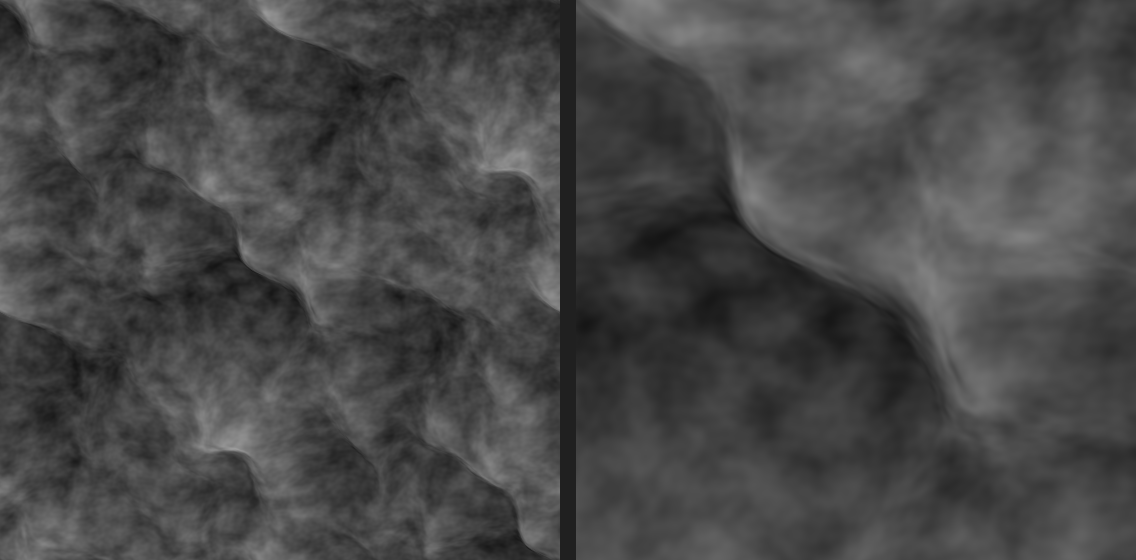
Left, the full canvas; right, a detail of the centre.
This texture is drawn by a WebGL 2 fragment shader. Its source:

```glsl
#version 300 es
precision highp float; precision highp int;
// Seamless grey rock-like relief: diagonal cloudy folds with sharp creases and fine wrinkles.
uniform vec2 u_resolution;
out vec4 fragColor;

// Unit gradient at a lattice cell, wrapped to a whole number of cells.
vec2 latticeGradient(vec2 cell, vec2 cells, uint seed) {
  uvec2 id = uvec2(mod(cell + 0.5, cells));
  uint h = id.x * 1597u + id.y * 51749u + seed * 7919u;
  h = (h ^ (h >> 16)) * 73244475u;
  h = (h ^ (h >> 15)) * 73244475u;
  h ^= h >> 16;
  float angle = float(h & 65535u) / 65536.0 * 6.28319;
  return vec2(cos(angle), sin(angle));
}

float gradientNoise(vec2 uv, vec2 cells, uint seed) {
  vec2 p = uv * cells;
  vec2 cell = floor(p), f = p - cell;
  vec2 s = f * f * f * (f * (f * 6.0 - 15.0) + 10.0);
  vec2 e = vec2(1.0, 0.0);
  float a = dot(latticeGradient(cell, cells, seed), f);
  float b = dot(latticeGradient(cell + e.xy, cells, seed), f - e.xy);
  float c = dot(latticeGradient(cell + e.yx, cells, seed), f - e.yx);
  float d = dot(latticeGradient(cell + e.xx, cells, seed), f - e.xx);
  return mix(mix(a, b, s.x), mix(c, d, s.x), s.y);
}

float fractalNoise(vec2 uv, vec2 cells, int octaves, uint seed) {
  float sum = 0.0, weight = 1.0;
  for (int i = 0; i < octaves; i++) {
    sum += weight * gradientNoise(uv, cells, seed + uint(i));
    weight *= 0.6;
    cells *= 2.0;
  }
  return sum;
}

// Broad masses on diagonal axes, stretched from upper left to lower right.
// Whole-tile steps stay whole steps along both diagonals.
float diagonalNoise(vec2 uv, int octaves, uint seed) {
  return fractalNoise(vec2(uv.x + uv.y, uv.x - uv.y), vec2(4.0, 3.0), octaves, seed);
}

// Bright masses slide down and left over dark ones; the damped
// iteration steepens their leading edges into creases.
vec2 foldOffset(vec2 uv) {
  vec2 offset = vec2(0.0);
  for (int i = 0; i < 6; i++) {
    float height = diagonalNoise(uv + offset, 2, 3u);
    float drift = diagonalNoise(uv + offset, 2, 41u);
    vec2 target = vec2(0.07, 0.07) * height + vec2(-0.035, 0.035) * drift;
    offset = mix(offset, target, 0.6);
  }
  return offset;
}

void main() {
  vec2 uv = gl_FragCoord.xy / u_resolution;
  vec2 fold = foldOffset(uv);

  // Broad masses follow the folds fully, wrinkles only in part.
  float masses = diagonalNoise(uv + fold, 4, 3u);
  float wrinkles = fractalNoise(uv + fold * 0.4, vec2(28.0, 34.0), 3, 83u);

  float grey = 0.277 + 0.27 * masses + 0.1 * masses * masses + 0.09 * wrinkles;
  fragColor = vec4(vec3(clamp(grey, 0.0, 1.0)), 1.0);
}
```
